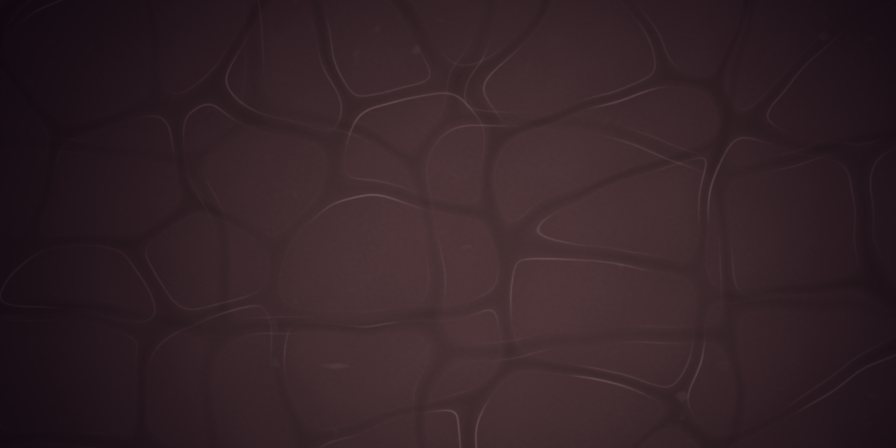
Write a WebGL 2 fragment shader that draws this texture.

```glsl
#version 300 es
precision highp float;
// Dim maroon wall of rounded, irregular stones under a soft vignette.
// Two sizes of warped Voronoi cells give soft dark joints and thin broken
// pale rims; gradient noise adds mottling, flecks and fine grain.
uniform vec2 u_resolution;
out vec4 fragColor;

vec2 hash2(vec2 p) {
  vec3 q = fract(vec3(p.xyx) * vec3(0.1031, 0.103, 0.0973));
  q += dot(q, q.yzx + 33.33);
  return fract((q.xx + q.yz) * q.zy);
}

float gradientNoise(vec2 p) {
  vec2 i = floor(p), f = fract(p);
  vec2 w = f * f * f * (f * (f * 6.0 - 15.0) + 10.0);
  vec4 corner;
  for (int k = 0; k < 4; k++) {
    vec2 o = vec2(k & 1, k >> 1);
    float angle = 6.2832 * hash2(i + o + 50.0).x;
    corner[k] = dot(vec2(cos(angle), sin(angle)), f - o);
  }
  return mix(mix(corner.x, corner.y, w.x), mix(corner.z, corner.w, w.x), w.y);
}

// Offset from p to the centre of the stone in one grid cell
vec2 stoneCentre(vec2 cell, vec2 p, vec2 size, vec2 jitter) {
  return (cell + 0.5 + jitter * (hash2(cell + 17.0) - 0.5)) * size - p;
}

// x: distance to the rounded stone edge, yz: offset from the stone centre
vec3 stones(vec2 p, vec2 size, vec2 jitter) {
  vec2 base = floor(p / size), nearest = vec2(9.0), owner = base;
  for (int y = -2; y <= 2; y++)
    for (int x = -2; x <= 2; x++) {
      vec2 cell = base + vec2(x, y);
      vec2 c = stoneCentre(cell, p, size, jitter);
      if (dot(c, c) < dot(nearest, nearest)) { nearest = c; owner = cell; }
    }
  float sum = 0.0;
  for (int y = -2; y <= 2; y++)
    for (int x = -2; x <= 2; x++) {
      if (x == 0 && y == 0) continue;
      vec2 c = stoneCentre(owner + vec2(x, y), p, size, jitter);
      sum += exp(-60.0 * dot(0.5 * (nearest + c), normalize(c - nearest)));
    }
  return vec3(-log(sum) / 60.0, -nearest);
}

// Hairline just inside a stone edge, kept even in width and broken by noise
float rim(vec3 stone, vec2 p, float inset) {
  float slope = length(vec2(dFdx(stone.x), dFdy(stone.x))) * u_resolution.y;
  float off = (stone.x - inset) / clamp(slope, 0.5, 1.6);
  float line = exp(-pow(off / 0.0024, 2.0));
  float topLit = 0.5 + 0.5 * smoothstep(-0.08, 0.08, stone.z - 0.4 * stone.y);
  float broken = smoothstep(0.0, 0.42, gradientNoise(p * 4.6 + inset * 700.0));
  return line * topLit * (0.08 + broken);
}

void main() {
  vec2 uv = gl_FragCoord.xy / u_resolution;
  vec2 p = gl_FragCoord.xy / u_resolution.y;

  // Bend the joints, less so in height to keep the courses level
  vec2 bend = vec2(gradientNoise(p * 2.6 + 4.0), gradientNoise(p * 2.3 + 21.0));
  vec2 fine = vec2(gradientNoise(p * 9.0 + 8.0), gradientNoise(p * 8.0 + 31.0));
  vec2 q = p + bend * vec2(0.12, 0.07) + fine * 0.011;

  // The smaller stones lean a little; the larger ones lie in level courses
  vec2 leaning = q + vec2(0.1, 0.03) - vec2(0.0, 0.12 * q.x);
  vec3 small = stones(leaning, vec2(0.42, 0.22), vec2(0.95, 0.8));
  vec3 large = stones(q + vec2(0.17, 0.18), vec2(0.62, 0.43), vec2(0.85, 0.2));

  // Vignette, brightest a little below the middle
  float falloff = length((uv - vec2(0.54, 0.42)) * vec2(1.75, 1.0));
  vec3 color = mix(vec3(0.3, 0.206, 0.216), vec3(0.075, 0.037, 0.068),
                   smoothstep(0.08, 1.16, falloff));
  float light = 1.0 - 0.7 * smoothstep(0.2, 1.0, falloff);

  // Soft joints that fade in and out
  float wear = smoothstep(-0.35, 0.3, gradientNoise(p * 2.3 + 60.0));
  float smallJoint = 1.0 - smoothstep(-0.006, 0.019, small.x);
  float largeJoint = 1.0 - smoothstep(-0.006, 0.024, large.x);
  color *= 1.0 - 0.14 * smallJoint * mix(0.3, 1.0, wear);
  color *= 1.0 - 0.12 * largeJoint * mix(1.0, 0.5, wear);
  color *= 0.985 + 0.025 * smoothstep(0.0, 0.08, small.x);

  // Pale rims and a few blurred flecks
  float edge = rim(small, p, 0.014) + 0.5 * rim(large, p + 5.0, 0.018);
  color += vec3(0.12, 0.108, 0.108) * edge * light;
  float fleck = smoothstep(0.36, 0.6, gradientNoise(p * vec2(22.0, 30.0)));
  fleck *= smoothstep(0.1, 0.4, gradientNoise(p * 3.7 + 90.0));
  color += vec3(0.05, 0.045, 0.045) * fleck * light;

  // Mottling and fine slanted grain
  float mottle = gradientNoise(p * 6.0 + 12.0) + 0.5 * gradientNoise(p * 17.0);
  vec2 slant = mat2(0.8, 0.6, -0.6, 0.8) * p;
  float grain = gradientNoise(slant * vec2(80.0, 130.0));
  color *= 1.0 + 0.035 * mottle + 0.035 * grain;

  fragColor = vec4(color, 1.0);
}
```
